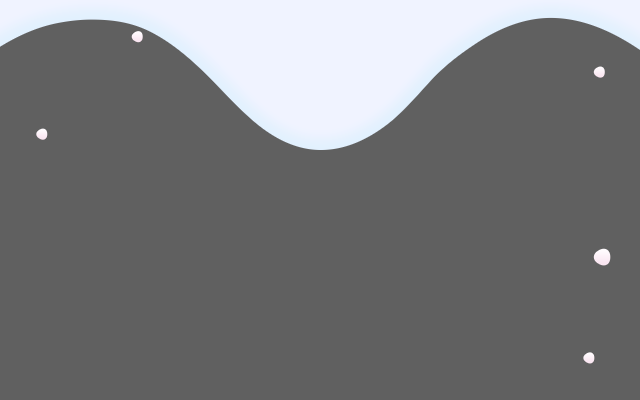
Write a Shadertoy shader that draws this background.

```glsl
// A grey rolling hill under a pale sky, with a few pearly pebbles on top.
// The ridge is a cubic Hermite spline; its slope turns height into distance,
// which drives both the smooth edge and the soft blue glow above it.

#define SKY         vec3(0.941, 0.953, 1.000)
#define GLOW        vec3(0.885, 0.943, 0.995)
#define HILL        vec3(0.378, 0.378, 0.378)
#define PEBBLE_TOP  vec3(1.000, 0.985, 0.995)
#define PEBBLE_LOW  vec3(0.980, 0.900, 0.945)
#define GLOW_WIDTH  0.055
#define LOBE_SIZE   0.055
#define LOBE_ANGLE  1.05
#define ASPECT      1.6

const int KNOTS = 12;
const int PEBBLES = 5;

// Ridge knots: x, height, slope
const vec3 ridge[KNOTS] = vec3[KNOTS](
    vec3(0.0, 0.883, 0.62),     vec3(0.146, 0.9427, 0.19),
    vec3(0.229, 0.951, 0.0),    vec3(0.375, 0.921, -0.5),
    vec3(0.5, 0.829, -0.95),    vec3(0.635, 0.696, -0.85),
    vec3(0.802, 0.625, 0.0),    vec3(0.969, 0.6896, 0.77),
    vec3(1.073, 0.794, 1.1),    vec3(1.1875, 0.8896, 0.67),
    vec3(1.377, 0.9552, 0.0),   vec3(1.6, 0.875, -0.68));

// Pebbles: centre x, centre y, radius
const vec3 pebbles[PEBBLES] = vec3[PEBBLES](
    vec3(0.3438, 0.9083, 0.0137), vec3(0.1052, 0.6646, 0.0137),
    vec3(1.4990, 0.8198, 0.0137), vec3(1.5063, 0.3573, 0.0206),
    vec3(1.4729, 0.1052, 0.0137));

// Height (x) and slope (y) of the cubic between two knots
vec2 hermite(vec3 a, vec3 b, float x) {
    float w = b.x - a.x;
    float t = (x - a.x) / w;
    float rise = b.y - a.y;
    float c2 = 3.0 * rise - w * (2.0 * a.z + b.z);
    float c3 = w * (a.z + b.z) - 2.0 * rise;
    float height = a.y + t * (w * a.z + t * (c2 + t * c3));
    float slope = a.z + t * (2.0 * c2 + 3.0 * t * c3) / w;
    return vec2(height, slope);
}

// Approximate signed distance to the ridge, positive in the sky
float ridgeDistance(vec2 p) {
    vec2 curve = vec2(0.0);
    for (int i = 0; i < KNOTS - 1; i++) {
        if (p.x >= ridge[i].x) curve = hermite(ridge[i], ridge[i + 1], p.x);
    }
    return (p.y - curve.x) / sqrt(1.0 + curve.y * curve.y);
}

// Signed distance to a slightly three-lobed disc
float pebbleDistance(vec2 q, float radius) {
    float angle = atan(q.y, q.x + 1e-6);
    return length(q) - radius * (1.0 + LOBE_SIZE * cos(3.0 * (angle - LOBE_ANGLE)));
}

// Coverage of a shape, smoothed over one pixel
float coverage(float d, float pixel) {
    return clamp(0.5 - d / pixel, 0.0, 1.0);
}

void mainImage(out vec4 fragColor, in vec2 fragCoord) {
    vec2 p = fragCoord / iResolution.xy * vec2(ASPECT, 1.0);
    float pixel = 1.0 / iResolution.y;

    // Sky, glow and hill
    float d = ridgeDistance(p);
    vec3 color = mix(GLOW, SKY, smoothstep(0.0, GLOW_WIDTH, d));
    color = mix(color, HILL, coverage(d, pixel));

    // Pebbles, shaded from white to pink
    for (int i = 0; i < PEBBLES; i++) {
        vec2 q = p - pebbles[i].xy;
        float radius = pebbles[i].z;
        float shade = smoothstep(-radius, radius, q.y);
        vec3 pearl = mix(PEBBLE_LOW, PEBBLE_TOP, shade);
        color = mix(color, pearl, coverage(pebbleDistance(q, radius), pixel));
    }

    fragColor = vec4(color, 1.0);
}
```
